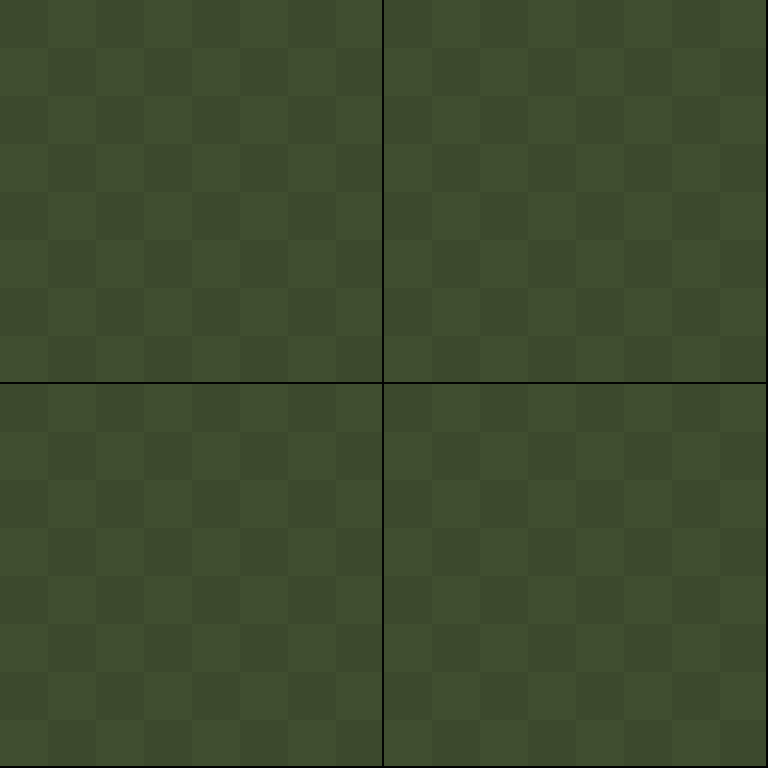
This pattern is drawn by a WebGL 2 fragment shader. Its source:

```glsl
#version 300 es
precision highp float;

uniform vec2 u_resolution;
out vec4 fragColor;

// Square wave per axis: +1 in even cells, -1 in odd cells, 16 cells across
vec2 cellWave(vec2 uv, vec2 pixel) {
    vec2 wave = abs(fract(uv * 8.0 - 0.25) - 0.5) - 0.25;
    return clamp(wave / (4.0 * pixel), -1.0, 1.0);
}

// Share of the pixel covered by a line of the given width
vec2 lineCoverage(vec2 dist, float width, vec2 pixel) {
    vec2 high = min(dist + 0.5 * pixel, vec2(0.5 * width));
    vec2 low = max(dist - 0.5 * pixel, vec2(-0.5 * width));
    return clamp((high - low) / pixel, 0.0, 1.0);
}

void main() {
    vec2 uv = gl_FragCoord.xy / u_resolution;
    vec2 pixel = 1.0 / u_resolution;

    // Faint checker, eight cells per panel
    vec2 wave = cellWave(uv, pixel);
    vec3 darkGreen = vec3(0.235, 0.288, 0.177);
    vec3 lightGreen = vec3(0.250, 0.304, 0.188);
    vec3 color = mix(darkGreen, lightGreen, 0.5 + 0.5 * wave.x * wave.y);

    // Thin seams on the right and bottom side of the 2 by 2 panels
    float seamWidth = 1.0 / 384.0;
    vec2 seamCenter = vec2(-0.5, 0.5) * seamWidth;
    vec2 seamDist = (fract((uv - seamCenter) * 2.0 + 0.5) - 0.5) / 2.0;
    vec2 seam = lineCoverage(abs(seamDist), seamWidth, pixel);
    color = mix(color, vec3(0.01, 0.015, 0.01), max(seam.x, seam.y));

    fragColor = vec4(color, 1.0);
}
```
